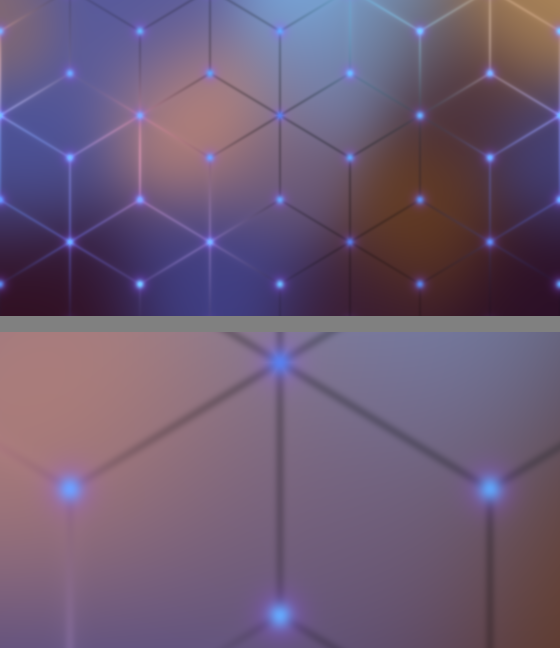
Top: the whole. Bottom: its middle third, enlarged.
A Shadertoy shader for this background:

```glsl
// Rhombus (tumbling block) lattice with glowing nodes over a blurred colour field.
// Soft blobs blend into the backdrop; each hexagonal cell holds six spokes, which
// are dark grooves until a nearby lamp lights them. Lengths are in canvas heights.

const float ASPECT = 16.0 / 9.0;
const float COLUMN = ASPECT / 8.0;            // spacing of node columns
const float EDGE = 0.2669;                    // length of a rhombus side
const vec2 HUB = vec2(ASPECT * 0.5, 0.6345);  // one six-spoke hub
const vec2 HUB_CELL = vec2(1.7320508, 3.0);   // hub repeat, in edges
const vec2 NODE_CELL = vec2(1.7320508, 1.0);  // node repeat, in edges
const float LINE_WIDTH = 0.0056;
const float GROOVE = 0.24;
const vec3 GROOVE_AREA = vec3(0.98, 0.58, 0.62); // centre and radius of deep grooves
const float CORE_RADIUS = 0.0125;
const float HALO_RADIUS = 0.027;
const vec3 CORE_COLOR = vec3(0.42, 0.80, 1.0);
const vec3 DEEP_CORE = vec3(0.33, 0.52, 0.98);
const vec3 HALO_COLOR = vec3(0.48, 0.30, 0.86);

// Backdrop blobs: centre and radius, then colour
const int BLOBS = 16;
const vec3 BLOB[BLOBS] = vec3[](
    vec3(0.00, 0.90, 0.16), vec3(0.42, 0.97, 0.32), vec3(1.04, 1.02, 0.24), vec3(1.24, 0.91, 0.20),
    vec3(1.66, 0.99, 0.23), vec3(1.45, 0.73, 0.25), vec3(1.00, 0.74, 0.20), vec3(0.64, 0.61, 0.24),
    vec3(0.06, 0.52, 0.26), vec3(0.92, 0.46, 0.20), vec3(1.34, 0.30, 0.23), vec3(1.78, 0.50, 0.21),
    vec3(0.70, 0.15, 0.29), vec3(0.10, 0.02, 0.32), vec3(1.69, 0.06, 0.30), vec3(1.13, 0.00, 0.23));
const vec3 BLOB_COLOR[BLOBS] = vec3[](
    vec3(0.54, 0.42, 0.42), vec3(0.34, 0.35, 0.61), vec3(0.47, 0.68, 0.89), vec3(0.45, 0.50, 0.60),
    vec3(0.68, 0.53, 0.35), vec3(0.28, 0.17, 0.21), vec3(0.46, 0.49, 0.66), vec3(0.78, 0.54, 0.45),
    vec3(0.30, 0.33, 0.61), vec3(0.43, 0.36, 0.47), vec3(0.41, 0.25, 0.13), vec3(0.27, 0.27, 0.51),
    vec3(0.25, 0.25, 0.53), vec3(0.19, 0.06, 0.13), vec3(0.17, 0.06, 0.15), vec3(0.22, 0.10, 0.18));

// Lamps that light the spokes: centre and radius, then colour
const int LAMPS = 9;
const vec3 LAMP[LAMPS] = vec3[](
    vec3(0.42, 0.52, 0.19), vec3(0.62, 0.24, 0.23), vec3(1.24, 0.93, 0.25), vec3(1.60, 0.90, 0.23),
    vec3(1.77, 0.60, 0.24), vec3(0.02, 0.50, 0.27), vec3(0.24, 0.22, 0.20), vec3(0.00, 0.79, 0.17),
    vec3(1.62, 0.36, 0.22));
const vec3 LAMP_COLOR[LAMPS] = vec3[](
    vec3(0.52, 0.28, 0.33), vec3(0.36, 0.30, 0.43), vec3(0.20, 0.42, 0.50), vec3(0.42, 0.34, 0.28),
    vec3(0.30, 0.34, 0.54), vec3(0.18, 0.32, 0.48), vec3(0.13, 0.16, 0.40), vec3(0.54, 0.36, 0.26),
    vec3(0.09, 0.14, 0.34));

float hash(vec2 p) {
    return fract(sin(dot(p, vec2(41.3, 289.1))) * 4375.5);
}

float falloff(float dist, float radius) {
    return exp(-dist * dist / (radius * radius));
}

// Offset from the nearest point of a centred rectangular lattice
vec2 latticeOffset(vec2 p, vec2 cell) {
    vec2 a = p - cell * floor(p / cell + 0.5);
    vec2 b = p - cell * (floor(p / cell) + 0.5);
    return dot(a, a) < dot(b, b) ? a : b;
}

vec3 backdrop(vec2 p) {
    vec3 sum = vec3(0.0);
    float total = 1e-5;
    for (int i = 0; i < BLOBS; i++) {
        float w = falloff(distance(p, BLOB[i].xy), BLOB[i].z);
        sum += w * BLOB_COLOR[i];
        total += w;
    }
    return sum / total;
}

vec3 lampLight(vec2 p) {
    vec3 light = vec3(0.0);
    for (int i = 0; i < LAMPS; i++)
        light += LAMP_COLOR[i] * falloff(distance(p, LAMP[i].xy), LAMP[i].z);
    return light;
}

// Distance to the three lines through the centre of a hexagonal cell
float spokeDistance(vec2 d) {
    d = abs(d);
    return min(d.x, abs(dot(d, vec2(-0.5, 0.8660254))));
}

void mainImage(out vec4 fragColor, in vec2 fragCoord) {
    vec2 p = fragCoord / iResolution.xy * vec2(ASPECT, 1.0);
    vec2 q = (p - HUB) * vec2(0.8660254 / COLUMN, 1.0 / EDGE);
    vec3 color = backdrop(p);
    vec3 light = lampLight(p);

    // Spokes: a dark groove, deepest mid-canvas, plus lamp light
    float spoke = EDGE * spokeDistance(latticeOffset(q, HUB_CELL));
    float line = falloff(spoke, LINE_WIDTH);
    float glow = falloff(spoke, LINE_WIDTH * 3.0);
    float depth = mix(0.35, 1.0, falloff(distance(p, GROOVE_AREA.xy), GROOVE_AREA.z));
    color *= 1.0 - GROOVE * depth * line;
    color += light * (0.40 * line + 0.06 * glow);

    // Nodes: violet halo around a light blue core, varied per node
    vec2 offset = latticeOffset(q, NODE_CELL);
    vec2 id = floor(2.0 * (q - offset) / NODE_CELL + 0.5);
    float variation = hash(id);
    float r = EDGE * length(offset);
    vec3 halo = mix(HALO_COLOR, color + vec3(0.14, 0.0, 0.25), 0.5);
    vec3 core = mix(DEEP_CORE, CORE_COLOR, variation) + 0.3 * light;
    color = mix(color, halo, (0.5 + 0.2 * variation) * falloff(r, HALO_RADIUS));
    color = mix(color, core, (0.85 + 0.15 * variation) * falloff(r, CORE_RADIUS));

    fragColor = vec4(clamp(color, 0.0, 1.0), 1.0);
}
```
